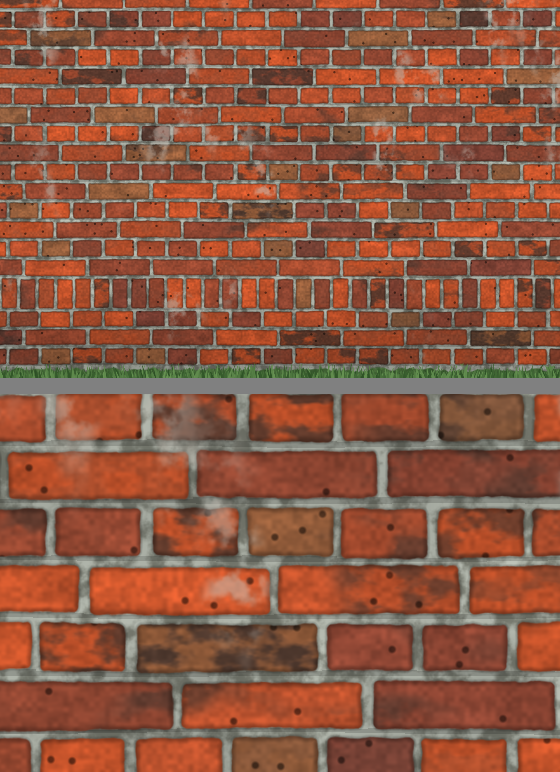
Top: the whole. Bottom: its middle third, enlarged.
Give the GLSL for this texture, as a WebGL 2 fragment shader.

```glsl
#version 300 es
precision highp float;
// Weathered red brick wall: alternating stretcher and header courses, one upright course, grass at the foot.
uniform vec2 u_resolution;
out vec4 fragColor;

const float WALL_HEIGHT = 19.77; // canvas height, in brick courses

float hash(vec2 p) {
  vec3 h = fract(vec3(p.xyx) * 0.1031);
  h += dot(h, h.yzx + 33.33);
  return fract((h.x + h.y) * h.z);
}

float noise(vec2 p) {
  vec2 i = floor(p), f = fract(p);
  f = f * f * (3.0 - 2.0 * f);
  return mix(mix(hash(i), hash(i + vec2(1, 0)), f.x),
             mix(hash(i + vec2(0, 1)), hash(i + vec2(1, 1)), f.x), f.y);
}

float fbm(vec2 p) {
  float sum = 0.0, amp = 0.533;
  for (int i = 0; i < 4; i++) {
    sum += amp * noise(p);
    p = mat2(1.6, 1.2, -1.2, 1.6) * p + 7.3;
    amp *= 0.5;
  }
  return sum;
}

float roundedBox(vec2 p, vec2 halfSize, float radius) {
  vec2 e = abs(p) - halfSize + radius;
  return length(max(e, 0.0)) + min(max(e.x, e.y), 0.0) - radius;
}

vec3 brickColor(vec2 q, vec2 id, float soot, float d) {
  float tone = hash(id + 3.1), kind = hash(id + 17.7), stain = hash(id + 41.3);
  vec3 c = mix(vec3(0.57, 0.28, 0.20), vec3(0.78, 0.33, 0.17), smoothstep(0.0, 0.75, tone));
  c = mix(c, vec3(0.54, 0.38, 0.25), 0.8 * step(0.94, kind));
  c = mix(c, vec3(0.47, 0.25, 0.21), 0.75 * step(kind, 0.10));
  // Mottling, soot and small pits
  float mottle = fbm(q * vec2(1.6, 2.6) + id * 5.0);
  c *= 0.80 + 0.40 * mottle;
  soot = max(soot, 0.8 * step(stain, 0.09));
  soot = max(soot, 0.25 * step(stain, 0.4));
  c = mix(c, vec3(0.27, 0.20, 0.17), soot * smoothstep(0.35, 0.62, mottle));
  vec2 cell = floor(q * 2.5);
  vec2 pit = fract(q * 2.5) - 0.25 - 0.5 * vec2(hash(cell), hash(cell + 9.0));
  c *= 1.0 - 0.5 * step(0.88, hash(cell + 23.0)) * smoothstep(0.22, 0.08, length(pit));
  // Grain and worn, darker rims
  c *= 0.90 + 0.20 * noise(q * 11.0);
  return c * mix(0.72, 1.0, smoothstep(0.0, 0.11, -d));
}

vec3 mortarColor(vec2 q, float d, float below) {
  vec3 c = mix(vec3(0.44, 0.45, 0.41), vec3(0.68, 0.70, 0.66), smoothstep(0.25, 0.7, fbm(q * 4.0)));
  c *= 0.85 + 0.3 * fbm(q * 0.6 + 30.0);
  c *= mix(0.78, 1.0, smoothstep(0.0, 0.06, d));
  return c * (1.0 - 0.15 * below);
}

void main() {
  float px = WALL_HEIGHT / u_resolution.y;
  vec2 q = vec2(gl_FragCoord.x, u_resolution.y - gl_FragCoord.y) * px;

  // Courses, counted downward
  float v = q.y + 0.495 + 0.06 * (noise(q * vec2(0.4, 0.8)) - 0.5);
  float row = floor(v), top = row, courseHeight = 1.0;
  if (v >= 16.7) {
    courseHeight = 0.975;
    float n = floor((v - 16.7) / courseHeight);
    row = 17.0 + n;
    top = 16.7 + n * courseHeight;
  } else if (v >= 15.0) {
    row = top = 15.0;
    courseHeight = 1.7;
  }

  // Bond: brick length and shift of each course
  bool header = mod(row, 2.0) > 0.5;
  float pitch = header ? 1.662 : 3.323;
  float shift = header ? 0.684 : (mod(row, 4.0) < 0.5 ? 3.156 : 1.52);
  shift -= 0.27 * step(9.5, row);
  if (row == 15.0) { pitch = 0.962; shift = 0.03; }
  bool patched = row == 11.0 && abs(q.x - 13.71) < 1.662;
  if (patched) { pitch = 3.323; shift = 12.05; }

  // One brick
  float along = (q.x - shift) / pitch;
  vec2 id = vec2(floor(along) + 5.0, row);
  vec2 local = vec2((fract(along) - 0.5) * pitch, v - top - 0.5 * courseHeight);
  local += 0.05 * (vec2(hash(id), hash(id + 8.0)) - 0.5);
  vec2 halfSize = 0.5 * vec2(pitch, courseHeight) - 0.075 - 0.025 * hash(id + 12.0);
  float d = roundedBox(local, halfSize, 0.09) + 0.07 * (fbm(q * 3.5) - 0.5);
  if (row > 19.5) d = 0.1;

  float sootArea = 0.7 * smoothstep(0.60, 0.75, fbm(q * vec2(0.3, 0.5) + 11.0));
  vec3 brick = brickColor(q, id, patched ? 0.9 : sootArea, d);
  vec3 mortar = mortarColor(q, d, step(halfSize.y, local.y));
  float soft = max(0.6 * px, 0.02);
  vec3 color = mix(brick, mortar, smoothstep(-soft, soft, d));

  // Pale lime bloom, and damp near the ground
  float bloom = smoothstep(0.62, 0.78, fbm(q * vec2(0.45, 0.25) + 4.0));
  color = mix(color, vec3(0.76, 0.73, 0.69), 0.55 * bloom * smoothstep(0.4, 0.7, fbm(q * 2.2 + 50.0)));
  color *= mix(1.0, 0.85, smoothstep(14.0, 19.0, q.y));

  // Grass: ragged turf, then layers of leaning blades
  float up = WALL_HEIGHT - q.y;
  vec3 turf = mix(vec3(0.16, 0.27, 0.13), vec3(0.35, 0.50, 0.28), fbm(q * 5.0));
  color = mix(color, turf, smoothstep(px, -px, up - 0.30 - 0.25 * noise(q.xx * 2.0)));
  for (float i = 0.0; i < 4.0; i++) {
    float x = q.x / 0.17 + i * 0.37 + up * (noise(vec2(q.x * 2.0, i)) - 0.5) * 5.0;
    vec2 blade = vec2(floor(x), i);
    float tip = 0.30 + 0.5 * pow(hash(blade + 60.0), 2.0);
    float width = 0.42 * (1.0 - up / tip);
    float cover = smoothstep(0.12, -0.12, abs(fract(x) - 0.5) - width) * step(up, tip);
    vec3 green = mix(vec3(0.17, 0.31, 0.14), vec3(0.40, 0.57, 0.32), hash(blade + 90.0));
    color = mix(color, green, cover);
  }
  fragColor = vec4(color, 1.0);
}
```
